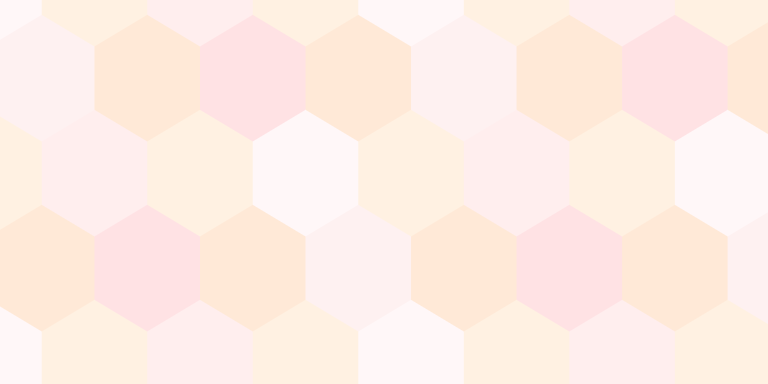
Reproduce this pattern procedurally as a Shadertoy shader.

```glsl
// Pastel honeycomb of pointy-top hexagons with a four-by-four colour repeat.

// Signed distance to a hexagon of unit width with vertical sides.
float hexDistance(vec2 p) {
    p = abs(p);
    return max(p.x, dot(p, vec2(0.5, 0.8660))) - 0.5;
}

// Even rows are saturated, odd rows pale; each runs light, warm, rose, warm.
vec3 cellColor(float column, float row) {
    bool pale = mod(row, 2.0) > 0.5;
    float rowPhase = mod(row, 4.0);
    float shift = rowPhase > 0.5 && rowPhase < 2.5 ? 1.0 : 0.0;
    float slot = mod(column + shift, 4.0);

    vec3 light = pale ? vec3(1.0, 0.969, 0.973) : vec3(0.996, 0.945, 0.945);
    vec3 warm  = pale ? vec3(1.0, 0.945, 0.886) : vec3(1.0, 0.914, 0.843);
    vec3 rose  = pale ? vec3(1.0, 0.933, 0.933) : vec3(1.0, 0.886, 0.894);
    return slot < 0.5 ? light : abs(slot - 2.0) < 0.5 ? rose : warm;
}

void mainImage(out vec4 fragColor, in vec2 fragCoord) {
    // Canvas heights from the top left, then cell widths and row steps.
    vec2 uv = vec2(fragCoord.x, iResolution.y - fragCoord.y) / iResolution.y;
    vec2 grid = (uv - vec2(0.1086, 0.2035)) / vec2(0.2748, 0.2474);
    float pixel = 1.0 / (0.2748 * iResolution.y);

    // Blend nearby cells by their smoothed coverage.
    vec4 sum = vec4(0.0);
    for (int j = -1; j <= 1; j++) {
        float row = floor(grid.y + 0.5) + float(j);
        float stagger = 0.5 * mod(row, 2.0);
        for (int i = -1; i <= 1; i++) {
            float column = floor(grid.x + stagger + 0.5) + float(i);
            vec2 offset = grid - vec2(column - stagger, row);
            offset.y *= 0.8660;
            float coverage = clamp(0.5 - hexDistance(offset) / pixel, 0.0, 1.0);
            sum += coverage * vec4(cellColor(column, row), 1.0);
        }
    }
    fragColor = vec4(sum.rgb / max(sum.a, 0.001), 1.0);
}
```
